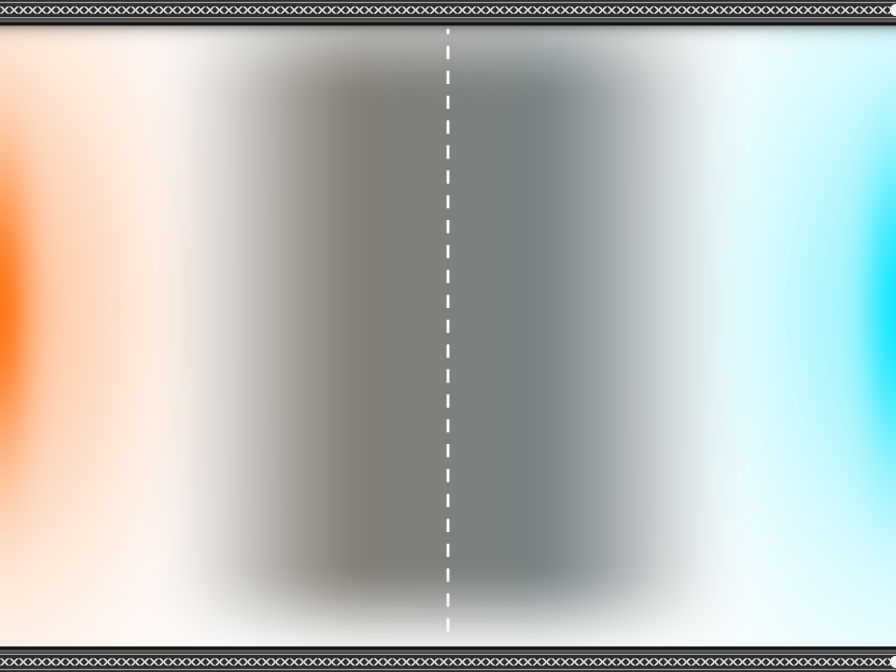
Write a WebGL 2 fragment shader that draws this background.

```glsl
#version 300 es
precision highp float;
// A pale court with a soft grey centre, an orange glow at the left and a cyan
// one at the right, a dashed middle line and two ornamented rails. Built from
// Gaussian ellipses, smooth steps and repeats; the canvas height is 100 units.

#define GLOW_HEIGHT 54.0
#define CORE_RADII vec2(4.6, 22.0)
#define HALO_RADII vec2(22.0, 41.0)
#define SHADE_INNER 10.4
#define SHADE_OUTER 46.0
#define DASH_PERIOD 3.704
#define DASH_HALF vec2(0.21, 0.99)
#define DASH_OFFSET 3.3
#define RAIL_CENTRE 1.5
#define RAIL_EDGE 2.3
#define CROSS_PERIOD 1.39

uniform vec2 u_resolution;
out vec4 outColor;

const vec3 ORANGE_LOSS = vec3(0.0, 0.59, 1.0);
const vec3 CYAN_LOSS = vec3(1.0, 0.1, 0.0);
const vec3 WARM_GREY = vec3(0.51, 0.495, 0.46);
const vec3 COOL_GREY = vec3(0.47, 0.51, 0.515);

float pixel; // size of one pixel in units

// Coverage of the inside of a signed distance
float fill(float d) {
    return clamp(0.5 - d / pixel, 0.0, 1.0);
}

float band(float x, float centre, float halfWidth) {
    return fill(abs(x - centre) - halfWidth);
}

float gaussian(vec2 p, vec2 radii) {
    vec2 q = p / radii;
    return exp(-dot(q, q));
}

// Bright elliptic core with a wide faint halo
float glow(vec2 p) {
    return 0.53 * gaussian(p, CORE_RADII) + 0.36 * gaussian(p, HALO_RADII);
}

vec3 court(vec2 p, float width) {
    float x = p.x - 0.5 * width;
    vec3 color = vec3(0.995);
    color -= ORANGE_LOSS * glow(vec2(p.x, p.y - GLOW_HEIGHT));
    color -= CYAN_LOSS * glow(vec2(width - p.x, p.y - GLOW_HEIGHT));

    // Grey centre, fading at the sides and near both rails
    float shade = 1.0 - smoothstep(SHADE_INNER, SHADE_OUTER, abs(x));
    shade *= smoothstep(0.2, 16.7, p.y) * (1.0 - smoothstep(84.4, 107.0, p.y));
    vec3 grey = mix(WARM_GREY, COOL_GREY, smoothstep(-20.0, 20.0, x));
    color = mix(color, grey, shade);

    // Shadow below the upper rail
    float drop = max(100.0 - RAIL_CENTRE - RAIL_EDGE - p.y, 0.0);
    color *= 1.0 - 0.4 * exp(-drop / 0.8);

    // Dashed middle line
    float dashY = mod(p.y - DASH_OFFSET + 0.5 * DASH_PERIOD, DASH_PERIOD) - 0.5 * DASH_PERIOD;
    float dash = band(x, 0.0, DASH_HALF.x) * band(dashY, 0.0, DASH_HALF.y);
    return mix(color, vec3(0.98), dash * band(p.y, 50.6, 45.1));
}

// v grows from the ornament row towards the court
vec3 rail(float x, float v, float width) {
    vec3 color = vec3(0.18);
    color = mix(color, vec3(0.36), band(v, 1.6, 0.2));
    color = mix(color, vec3(0.07), band(v, 2.1, 0.24));
    color = mix(color, vec3(0.62), band(abs(v), 1.13, 0.1));

    // Row of small crosses
    float u = (fract(x / CROSS_PERIOD) - 0.5) * CROSS_PERIOD;
    float arms = fill(abs(abs(u) - abs(v)) * 0.707 - 0.13);
    color = mix(color, vec3(0.85), arms * band(v, 0.0, 0.55));

    // Pale round notch at the right end
    float notch = fill(length(vec2(x - width, v)) - 0.9);
    return mix(color, vec3(0.95), notch);
}

void main() {
    pixel = 100.0 / u_resolution.y;
    vec2 p = gl_FragCoord.xy * pixel;
    float width = u_resolution.x * pixel;

    float v = 50.0 - abs(p.y - 50.0) - RAIL_CENTRE;
    vec3 color = mix(court(p, width), rail(p.x, v, width), fill(v - RAIL_EDGE));
    outColor = vec4(clamp(color, 0.0, 1.0), 1.0);
}
```
